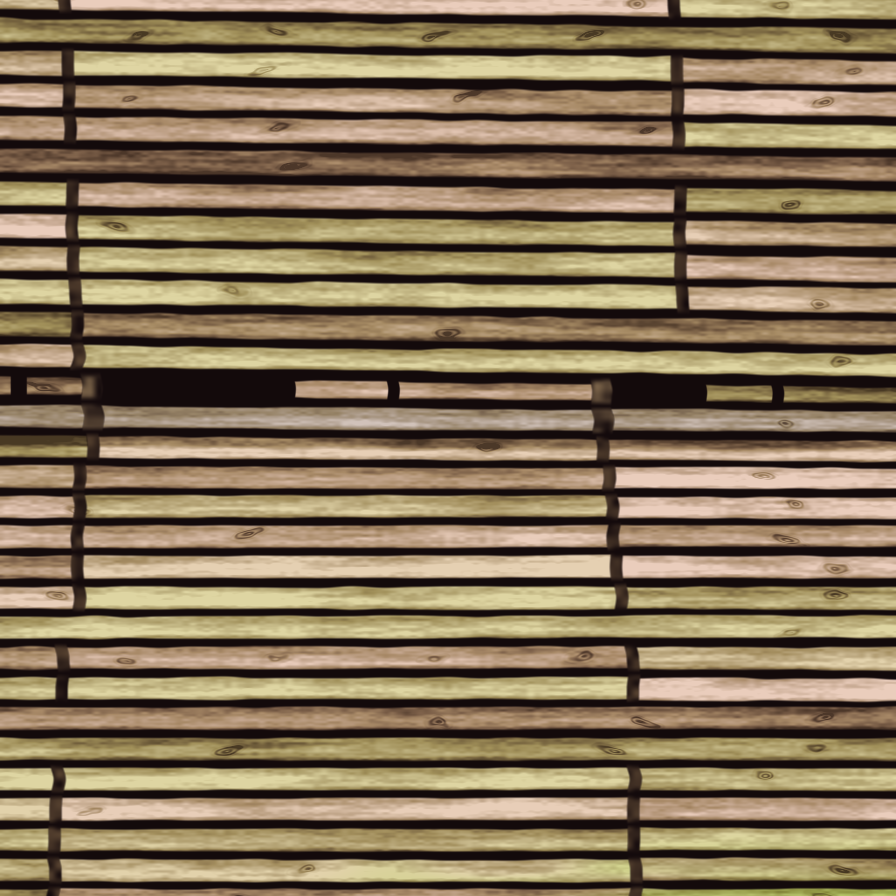
This texture is drawn by a Shadertoy shader. Its source:

```glsl
// Stacked weathered timber slats with dark gaps, split by two crooked columns of spacers.
// Rows come from a slightly skewed coordinate; each board hashes its own tone, tint and tilt,
// then layered noise adds grain, blotches, ragged edges and knots.
#define ROWS_UPPER 27.43   // rows per canvas height above the split
#define ROWS_LOWER 29.6    // rows per canvas height below it
#define SPLIT 0.379        // depth of the split, from the top
#define SKEW 0.011         // fall of the upper rows to the right
#define GAP 0.135          // half of the dark gap, in rows
#define POST_WIDTH 0.0125
#define KNOT_CHANCE 0.36
#define TONE_SPREAD 0.36   // tone variation between boards
#define GRAIN 0.34

const vec3 SHADOW = vec3(0.075, 0.038, 0.045);
const vec3 UMBER  = vec3(0.29, 0.22, 0.16);
const vec3 BROWN  = vec3(0.47, 0.38, 0.28);
const vec3 TAN    = vec3(0.64, 0.55, 0.40);
const vec3 SAND   = vec3(0.75, 0.67, 0.56);
const vec3 CREAM  = vec3(0.89, 0.82, 0.73);

float hash(vec2 p) {
    vec3 q = fract(p.xyx * 0.1031);
    q += dot(q, q.yzx + 33.33);
    return fract((q.x + q.y) * q.z);
}

float noise(vec2 p) {
    vec2 i = floor(p), f = fract(p);
    f = f * f * (3.0 - 2.0 * f);
    return mix(mix(hash(i), hash(i + vec2(1, 0)), f.x),
               mix(hash(i + vec2(0, 1)), hash(i + vec2(1, 1)), f.x), f.y);
}

// Soft 0..1 mask of the interval from a to b
float band(float x, float a, float b, float soft) {
    return smoothstep(a - soft, a + soft, x) * (1.0 - smoothstep(b - soft, b + soft, x));
}

vec3 woodRamp(float tone) {
    vec4 s = clamp(tone * 4.0 - vec4(0, 1, 2, 3), 0.0, 1.0);
    return mix(mix(mix(mix(UMBER, BROWN, s.x), TAN, s.y), SAND, s.z), CREAM, s.w);
}

// Spacer column positions (left, right) for a row
vec2 postPositions(float row) {
    if (row < 11.0) return vec2(0.074 + 0.0013 * row, 0.754 + 0.001 * row);
    if (row < 14.0) return vec2(0.103, 0.672);
    if (row < 19.0) return vec2(0.088, 0.679 + 0.0035 * (row - 14.0));
    return vec2(0.071 - 0.0012 * (row - 19.0), 0.705 + 0.0006 * (row - 19.0));
}

// Strength of a dark, ringed knot
float knots(vec2 p, float row) {
    vec2 cell = vec2(floor(p.x * 5.0), row);
    vec2 center = vec2(0.2 + 0.6 * hash(cell + 3.7), 0.35 + 0.3 * hash(cell + 9.1));
    vec2 d = (vec2(fract(p.x * 5.0), p.y) - center) * vec2(9.0, 3.4);
    d.x += d.y * (hash(cell + 5.3) - 0.5) * 2.0;
    float r = length(d) + 0.5 * (noise(p * vec2(90.0, 5.0) + row) - 0.5);
    return step(hash(cell + 1.3), KNOT_CHANCE) * (1.0 - smoothstep(0.15, 0.9, r)) * (0.7 + 0.3 * cos(r * 16.0));
}

void mainImage(out vec4 fragColor, in vec2 fragCoord) {
    vec2 uv = fragCoord / iResolution.xy;
    float x = uv.x, depth = 1.0 - uv.y, px = 1.0 / iResolution.y;

    // Row coordinate, counted downward
    depth -= SKEW * x * (1.0 - smoothstep(0.4, 0.6, depth)) + 0.002 * (noise(vec2(x * 4.0, 2.0)) - 0.5);
    float rows = depth < SPLIT ? ROWS_UPPER : ROWS_LOWER;
    float r = 10.0 + (depth - SPLIT) * rows;
    float row = floor(r), v = fract(r);
    int k = int(row);

    // Spacers, skipped where one long board runs through
    bool through = k == 0 || k == 4 || k == 19 || k == 22 || k == 23;
    bool openRow = k == 11, greyRow = k == 12;
    vec2 present = through ? vec2(0) : vec2(1, k == 9 || k == 10 ? 0 : 1);
    vec2 post = postPositions(row) + 0.005 * (noise(vec2(r * 2.0, 7.0)) - 0.5);
    float halfPost = POST_WIDTH * (openRow || greyRow ? 0.85 : 0.5);
    vec2 postMask = present * (1.0 - smoothstep(vec2(halfPost - px), vec2(halfPost + 2.0 * px), abs(x - post)));
    float posts = max(postMask.x, postMask.y);
    float segment = dot(present, step(post, vec2(x)));
    vec2 id = vec2(row * 1.7 + 11.0, segment * 5.3 + 2.0);

    // Board outline with tilt and ragged edges
    float soft = max(0.045, rows * px * 0.6);
    float tilt = (hash(id + 4.0) - 0.5) * (0.05 + 0.09 * (x - 0.4));
    float ragged = 0.07 * (noise(vec2(x * 28.0, row * 3.1)) - 0.5);
    float inset = GAP + (openRow ? 0.09 : 0.0);
    float top = inset + tilt + ragged, bottom = 1.0 - inset + tilt - ragged * 0.7;
    float board = band(v, top, bottom, soft) * (1.0 - posts);

    // Empty slots in the open row
    if (openRow) {
        float local = x - (segment > 1.5 ? post.y : post.x);
        vec2 slot = segment > 1.5 ? vec2(0.117, 0.19) : vec2(0.227, 0.33);
        float gone = max(band(local, 0.0, slot.x, px), band(local, slot.y, slot.y + 0.013, px));
        board *= 1.0 - (segment < 0.5 ? band(x, 0.012, 0.03, px) : gone);
    }

    // Wood tone: board variation, face shading, grain and wear
    float u = clamp((v - top) / (bottom - top), 0.0, 1.0);
    float fibre = noise(vec2(x * 22.0 + row * 7.0, r * 9.0)) - 0.5;
    float fine = noise(vec2(x * 130.0, r * 13.0 + 40.0)) - 0.5;
    float blotch = noise(vec2(x * 7.0 + row * 13.0, r * 1.5)) - 0.5;
    float tone = 0.72 + TONE_SPREAD * (hash(id) - 0.5) + 0.32 * blotch + GRAIN * (fibre + 0.6 * fine);
    tone += 0.26 * smoothstep(0.1, 0.6, u) - 0.13 - 0.38 * smoothstep(0.78, 1.0, u);
    if ((through && k != 19) || k == 9 || openRow) tone -= 0.3;
    if (k == 13) tone -= 0.45 * (1.0 - smoothstep(0.35, 0.65, u));
    tone -= 0.6 * knots(vec2(x, v), row);
    vec3 tint = mix(vec3(1.03, 0.98, 1.01), vec3(0.98, 1.02, 0.87), smoothstep(0.3, 0.8, hash(id + 8.0)));
    if (greyRow) tint = vec3(0.92, 0.93, 1.0);
    float moss = smoothstep(0.92, 1.0, depth) * smoothstep(0.4, 1.0, x + 0.5 * blotch);
    vec3 wood = woodRamp(tone) * tint * mix(vec3(1), vec3(0.87, 1.0, 0.7), moss);

    // Spacers sit dark in the gaps, paler beside the open row
    float postLight = noise(vec2(x * 90.0, r * 3.0)) * band(v, 0.1, 0.9, 0.12);
    vec3 postColor = mix(SHADOW, openRow || greyRow ? BROWN : UMBER * 1.15, postLight);
    fragColor = vec4(mix(mix(SHADOW, postColor, posts), wood, board), 1.0);
}
```
